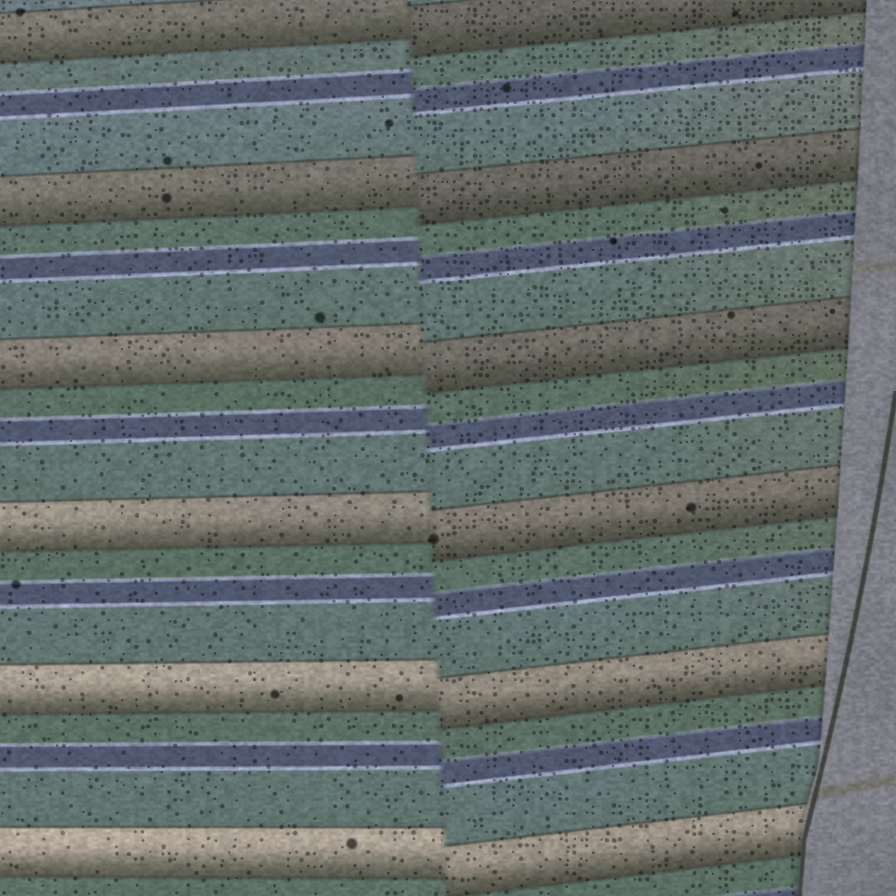
Reproduce this texture procedurally as a WebGL 1 fragment shader.

```glsl
precision highp float;
// Ribbed, weathered cladding: two overlapping sheets of horizontal ribs beside a grey wall.
// Each sheet is sheared into a row phase; a profile along that phase gives teal face,
// tan step, green face and blue groove with bright lips. Noise adds grain and specks.

#define ROW_HEIGHT 0.1875
#define TAN_START 0.355
#define TAN_END 0.66
#define GROOVE_TOP 0.85
#define LIP_HALF_WIDTH 0.012
#define SEAM_BLUR 0.006
#define GRAIN 0.15
#define SPECK_CELLS 135.0
#define SPOT_CELLS 24.0

uniform vec2 u_resolution;

const vec3 TEAL = vec3(0.385, 0.460, 0.455);
const vec3 GREEN = vec3(0.345, 0.425, 0.365);
const vec3 TAN_DULL = vec3(0.455, 0.445, 0.415);
const vec3 TAN_BRIGHT = vec3(0.680, 0.640, 0.590);
const vec3 TAN_SHADE = vec3(0.300, 0.310, 0.265);
const vec3 GROOVE = vec3(0.315, 0.345, 0.435);
const vec3 LIP = vec3(0.640, 0.670, 0.790);
const vec3 WALL = vec3(0.455, 0.455, 0.490);
const vec3 CREASE = vec3(0.220, 0.235, 0.215);

float hash(vec2 p) {
  return fract(sin(dot(p, vec2(127.1, 311.7))) * 43758.5453);
}

float noise(vec2 p) {
  vec2 i = floor(p), f = fract(p);
  f = f * f * (3.0 - 2.0 * f);
  return mix(mix(hash(i), hash(i + vec2(1.0, 0.0)), f.x),
             mix(hash(i + vec2(0.0, 1.0)), hash(i + vec2(1.0, 1.0)), f.x), f.y);
}

// Soft stroke: 1 on the line, 0 outside the half width.
float stroke(float dist, float halfWidth, float soft) {
  return 1.0 - smoothstep(halfWidth - soft, halfWidth + soft, abs(dist));
}

// Jittered round flecks, present in a given share of the grid cells.
float flecks(vec2 p, float share, float radius) {
  vec2 cell = floor(p);
  vec2 jitter = 0.3 + 0.4 * vec2(hash(cell + 3.7), hash(cell + 9.1));
  float size = radius * (0.6 + 0.6 * hash(cell + 5.3));
  float shape = 1.0 - smoothstep(size * 0.4, size, length(fract(p) - jitter));
  return shape * step(hash(cell), share);
}

// Rib profile along one row; side is 0 for the left sheet and 1 for the right.
vec3 sheet(vec2 p, float phase, float side) {
  float t = fract(phase);
  float soft = max(0.009, 0.7 / (u_resolution.y * ROW_HEIGHT));
  float blotch = noise(p * vec2(5.0, 9.0) + side * 17.0);

  // Flat faces, bluer toward the top left
  vec3 face = mix(TEAL, GREEN, smoothstep(0.0, 0.9, t) * 0.7 + 0.35 * (blotch - 0.4));
  face += vec3(0.04, 0.025, 0.06) * (1.0 - smoothstep(0.0, 0.35, p.y)) * (1.0 - 0.5 * side);
  face += vec3(0.035, 0.0, -0.025) * side * smoothstep(0.6, 1.0, p.x) * (1.0 - p.y);

  // Tan step: lit along its top, shaded below, brighter in the lower rows
  float lit = smoothstep(0.15, 0.95, p.y + 0.12 * (blotch - 0.5) - 0.08 * side);
  lit += 0.15 * (1.0 - side) * (1.0 - smoothstep(0.0, 0.4, p.x));
  float fall = smoothstep(TAN_START + 0.08, TAN_END, t);
  vec3 tanColor = mix(mix(TAN_DULL, TAN_BRIGHT, lit), TAN_SHADE, fall * 0.85);
  tanColor *= 1.0 - 0.08 * side;
  float onTan = smoothstep(TAN_START - soft, TAN_START + soft, t)
              * (1.0 - smoothstep(TAN_END - soft, TAN_END + soft, t));
  vec3 color = mix(face, tanColor, onTan);
  color = mix(color, CREASE, 0.6 * stroke(t - TAN_START, 0.008, soft));
  color = mix(color, CREASE, 0.5 * stroke(t - TAN_END, 0.010, soft * 1.5));

  // Blue groove between two bright lips
  float wear = 0.75 + 0.25 * noise(vec2(p.x * 40.0, floor(phase) * 7.0));
  color = mix(color, GROOVE, smoothstep(GROOVE_TOP - soft, GROOVE_TOP + soft, t));
  color = mix(color, LIP, wear * mix(0.8, 0.35, side) * stroke(t - GROOVE_TOP, LIP_HALF_WIDTH, soft));
  return mix(color, LIP, wear * stroke(min(t, 1.0 - t), LIP_HALF_WIDTH, soft));
}

// Grey wall with two joints and a curved crack.
vec3 wall(vec2 p, float edge) {
  vec3 color = WALL + 0.05 * (noise(p * 8.0) - 0.5) + 0.03 * p.y;
  float joint = stroke(p.y - 0.298, 0.006, 0.004)
              + stroke(p.y - 0.885 + 0.2 * (p.x - 0.92), 0.006, 0.004);
  color = mix(color, vec3(0.43, 0.42, 0.37), 0.7 * joint);
  float t = p.y - 0.436;
  float crack = max(1.0 - 0.15 * t - 0.11 * t * t, edge + 0.002);
  color += 0.025 * smoothstep(0.0, 0.02, crack - p.x);
  return mix(color, CREASE, 0.9 * step(0.0, t) * stroke(p.x - crack, 0.0028, 0.0018));
}

void main() {
  vec2 p = gl_FragCoord.xy / u_resolution;
  p.y = 1.0 - p.y;

  // Shear each sheet about the leaning seam
  float across = p.x - (0.456 + 0.043 * p.y);
  float leftY = p.y - (0.070 * p.y - 0.064) * across;
  float rightY = p.y + (0.099 + 0.020 * p.y) * across;
  float side = smoothstep(-SEAM_BLUR, SEAM_BLUR, across);
  vec3 color = mix(sheet(p, (leftY - 0.1068) / ROW_HEIGHT, 0.0),
                   sheet(p, (rightY - 0.1276) / ROW_HEIGHT, 1.0), side);
  color *= 1.0 - 0.07 * stroke(across, 0.003, 0.006);

  // Specks and a few larger stains
  float share = mix(0.22, 0.42, side) * (1.15 - 0.5 * p.y);
  color *= 1.0 - 0.38 * flecks(p * SPECK_CELLS, share, 0.42);
  color *= 1.0 - 0.6 * flecks(p * SPOT_CELLS, 0.035, 0.17);

  // Wall beyond the sheet ends, with a thin shadow at the edge
  float edge = 0.967 - 0.045 * p.y - 0.020 * p.y * p.y - 0.012 * smoothstep(0.84, 0.92, p.y);
  color *= 1.0 - 0.2 * smoothstep(-0.008, 0.0, p.x - edge);
  color = mix(color, wall(p, edge), smoothstep(-0.0018, 0.0018, p.x - edge));

  // Fine grain, slightly drawn out sideways
  float grain = 0.6 * noise(p * vec2(190.0, 260.0)) + 0.4 * noise(p * 370.0 + 41.0);
  color *= 1.0 + GRAIN * 2.0 * (grain - 0.5);
  gl_FragColor = vec4(color, 1.0);
}
```
